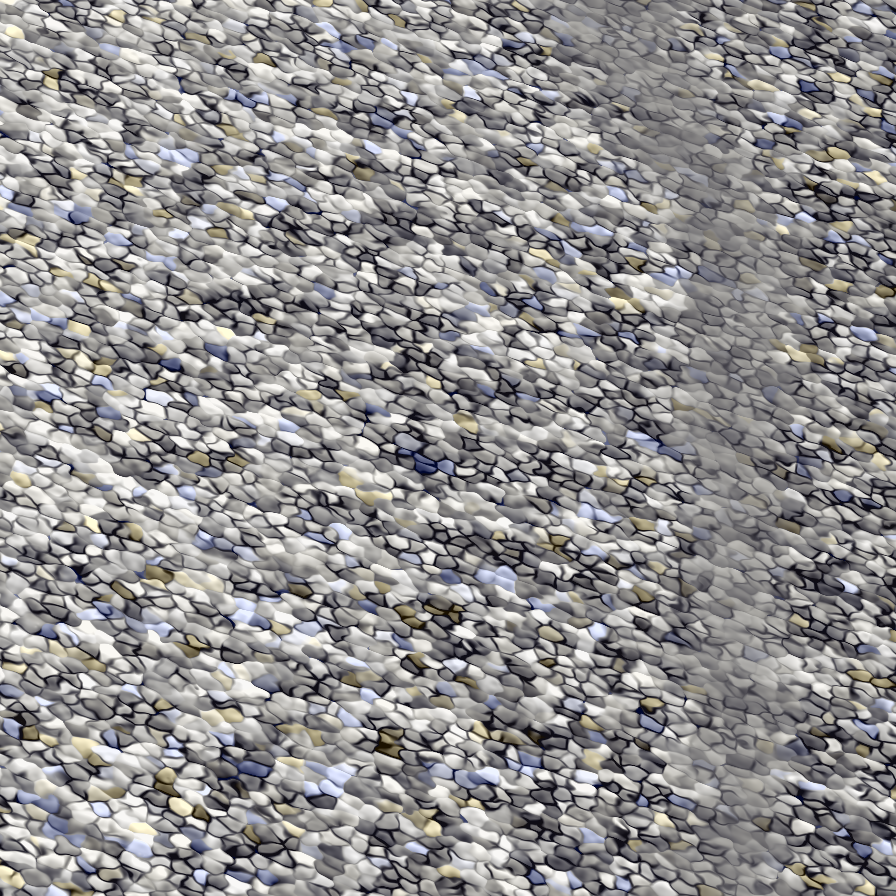
This texture is drawn by a WebGL 1 fragment shader. Its source:

```glsl
precision highp float;

uniform vec2 u_resolution;

const vec3 SHADOW_TINT = vec3(-0.005, -0.012, 0.022);
const vec3 LIGHT_TINT = vec3(0.010, 0.004, -0.010);
const vec3 WARM_SHIFT = vec3(0.05, 0.02, -0.09);
const float TILT = 0.36;
const float BLEND_SHARPNESS = 20.0;

float hash(vec2 p) {
    return fract(sin(dot(p, vec2(127.1, 311.7))) * 43758.5);
}

vec2 hash2(vec2 p) {
    return vec2(hash(p), hash(p + 57.3));
}

float noise(vec2 p) {
    vec2 cell = floor(p);
    vec2 f = fract(p);
    f = f * f * (3.0 - 2.0 * f);
    float low = mix(hash(cell), hash(cell + vec2(1.0, 0.0)), f.x);
    float high = mix(hash(cell + vec2(0.0, 1.0)), hash(cell + 1.0), f.x);
    return mix(low, high, f.y);
}

// Tilted, flattened coordinates whose grains shrink toward the top
vec2 grainSpace(vec2 uv, float tilt) {
    float along = dot(uv, vec2(cos(tilt), -sin(tilt)));
    float across = dot(uv, vec2(sin(tilt), cos(tilt)));
    return vec2(along * (43.0 + 5.0 * across), across * (72.0 + 17.0 * across));
}

// Soft cells: x tone, y height within the grain, z warmth, w gap to neighbour
vec4 grains(vec2 p) {
    vec2 base = floor(p);
    vec3 sum = vec3(0.0);
    float total = 0.0;
    float nearest = 8.0;
    float second = 8.0;
    for (int j = -1; j <= 1; j++) {
        for (int i = -1; i <= 1; i++) {
            vec2 cell = base + vec2(float(i), float(j));
            vec2 offset = p - cell - 0.08 - 0.84 * hash2(cell);
            float d2 = dot(offset, offset);
            float weight = exp(-BLEND_SHARPNESS * d2);
            sum += weight * vec3(hash(cell + 13.7), offset.y, hash(cell + 91.1));
            total += weight;
            float d = sqrt(d2);
            second = min(second, max(nearest, d));
            nearest = min(nearest, d);
        }
    }
    return vec4(sum / max(total, 1e-6), second - nearest);
}

// Worn strip that runs down the right side and bends left at the top
float wornStrip(vec2 uv) {
    float centre = 0.82 - 0.13 * smoothstep(0.7, 1.0, uv.y);
    centre += 0.03 * (noise(uv * vec2(3.0, 9.0)) - 0.5);
    float reach = abs(uv.x - centre) + 0.05 * (noise(uv * vec2(24.0, 40.0)) - 0.5);
    return 1.0 - smoothstep(0.015, 0.10, reach);
}

void main() {
    vec2 uv = gl_FragCoord.xy / u_resolution;
    vec2 p = grainSpace(uv, TILT);

    // Bend the cell outlines so the grains look chipped
    vec2 bend = vec2(noise(p * 1.6), noise(p * 1.6 + 37.0)) - 0.5;
    vec4 grain = grains(p + 0.55 * bend);

    // Grain faces lit from above, with crevices of uneven depth
    float tone = 0.665 + 0.50 * (grain.x - 0.5) + 0.24 * grain.y;
    float crevice = 1.0 - smoothstep(0.0, 0.34, grain.w);
    float depth = smoothstep(0.15, 0.85, noise(p * 0.9 + 11.0));
    tone -= 0.56 * crevice * depth;

    // Fine grit and broad patches
    float grit = noise(p * vec2(2.3, 2.0) + 71.0) - 0.5;
    tone += 0.22 * grit + 0.10 * (noise(p * 0.22 + 5.0) - 0.5);

    // Contrast grows toward the bottom and fades in the worn strip
    float worn = wornStrip(uv);
    float contrast = mix(1.15, 0.95, uv.y) * mix(1.0, 0.42, worn);
    float level = 0.60 - 0.08 * uv.x + 0.06 * uv.y * (1.0 - uv.x);
    level = mix(level, 0.52, worn);
    tone = clamp(level + contrast * (tone - 0.575), 0.06, 0.97);

    // Cool shadows, slightly warm faces and a few coloured grains
    vec3 color = vec3(tone) + mix(SHADOW_TINT, LIGHT_TINT, smoothstep(0.2, 0.7, tone));
    float coloured = smoothstep(0.88, 0.98, grain.z) - smoothstep(0.12, 0.02, grain.z);
    color += WARM_SHIFT * (coloured + 0.25 * (grain.z - 0.5)) * (1.0 - 0.7 * worn);

    gl_FragColor = vec4(clamp(color, 0.0, 1.0), 1.0);
}
```
